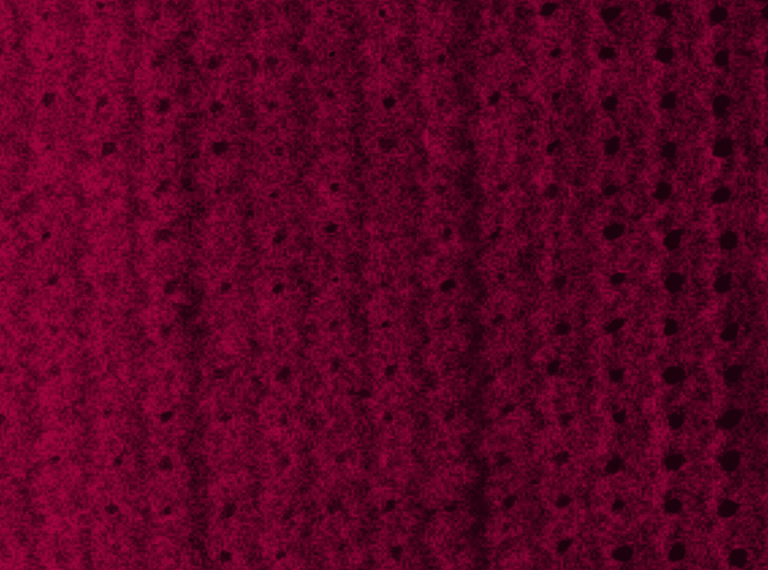
This pattern is drawn by a Shadertoy shader. Its source:

```glsl
const float COLUMN_PITCH = 0.0983;   // fractions of canvas height
const float ROW_PITCH = 0.0790;
const vec2 GRID_SHIFT = vec2(-0.32, 0.28);
const float COLUMN_LEAN = 0.026;
const float ZIGZAG = 0.085;          // fractions of a column
const float HOLE_RADIUS = 0.15;
const float GRAIN_DENSITY = 210.0;   // grains per canvas height
const float GRAIN_STRENGTH = 0.52;
const vec3 SHADOW = vec3(0.12, 0.0, 0.05);
const vec3 PILE = vec3(0.60, 0.01, 0.235);
const float TAU = 6.2831853;

float hash(vec2 p) {
    vec3 q = fract(vec3(p.xyx) * 0.1031);
    q += dot(q, q.yzx + 33.33);
    return fract((q.x + q.y) * q.z);
}

float noise(vec2 p) {
    vec2 i = floor(p), f = fract(p);
    f = f * f * (3.0 - 2.0 * f);
    return mix(mix(hash(i), hash(i + vec2(1, 0)), f.x),
               mix(hash(i + vec2(0, 1)), hash(i + vec2(1, 1)), f.x), f.y);
}

float fbm(vec2 p) {
    float sum = 0.0, weight = 0.5;
    for (int i = 0; i < 4; i++) {
        sum += weight * noise(p);
        p = p * 2.03 + 17.3;
        weight *= 0.5;
    }
    return sum / 0.9375;
}

float bump(float x, float width) {
    return exp(-x * x / (width * width));
}

// Dark gaps of uneven size, one in each stitch
float stitchHole(vec2 stitch, float side) {
    vec2 id = floor(stitch);
    vec2 d = fract(stitch) - 0.5;
    d += 0.16 * (vec2(hash(id + 3.1), hash(id + 8.7)) - 0.5);
    d.x += 0.35 * d.y;
    d *= vec2(1.0, 0.8);
    float size = HOLE_RADIUS * mix(0.45 + 0.65 * hash(id + 21.0), 1.2, side);
    float edge = length(d) + 0.16 * (fbm(stitch * 5.0) - 0.5);
    float depth = mix(0.35 + 0.65 * hash(id + 40.0), 1.0, side);
    return depth * (1.0 - smoothstep(size * 0.35, size * 1.25, edge));
}

void mainImage(out vec4 fragColor, in vec2 fragCoord) {
    vec2 p = fragCoord / iResolution.y;
    float across = fragCoord.x / iResolution.x;
    float down = 1.0 - p.y;
    float side = smoothstep(0.62, 0.92, across);

    // Leaning columns, bent into a zigzag by each stitch
    vec2 stitch = vec2((p.x - COLUMN_LEAN * down) / COLUMN_PITCH, down / ROW_PITCH) + GRID_SHIFT;
    stitch.y += 0.22 * (hash(vec2(floor(stitch.x), 5.0)) - 0.5);
    stitch += 0.22 * (vec2(fbm(p * 14.0), fbm(p * 14.0 + 50.0)) - 0.5);
    float wave = ZIGZAG * sin(TAU * stitch.y);
    float column = stitch.x + wave;
    float f = fract(column);

    // Broad fall of light from left to right
    float tone = mix(0.80, 0.53, smoothstep(0.0, 0.55, across));
    tone -= 0.09 * smoothstep(0.65, 1.0, across);
    tone += 0.26 * (fbm(p * 9.0 + 4.0) - 0.5);

    // Grooves between columns, every fifth one deeper
    float grooveId = floor(column + 0.5);
    float deep = 1.0 - step(0.5, abs(mod(grooveId, 5.0) - 3.0));
    float groove = bump(column - grooveId, 0.20 + 0.06 * deep);
    tone -= groove * (0.24 + 0.12 * deep) * (1.0 - 0.55 * side);

    // Raised ridge left of the holes, shaded channel through them
    tone += bump(f - 0.24, 0.13) * mix(0.07, 0.20, side);
    tone -= bump(f - 0.52, 0.12) * mix(0.05, 0.21, side);
    tone -= stitchHole(stitch, side) * mix(0.50, 0.62, side);

    // Fuzzy pile: fine grains, loose clumps and bright fibre tips
    float grain = noise(p * GRAIN_DENSITY) - 0.5;
    float clump = noise(p * GRAIN_DENSITY * 0.37 + 9.0) - 0.5;
    float tip = smoothstep(0.72, 1.0, noise(p * GRAIN_DENSITY * 0.8 + 31.0));
    float cover = smoothstep(-0.05, 0.4, tone);
    tone += cover * (GRAIN_STRENGTH * grain + 0.28 * clump + 0.22 * tip);

    fragColor = vec4(mix(SHADOW, PILE, clamp(tone, 0.0, 1.0)), 1.0);
}
```
